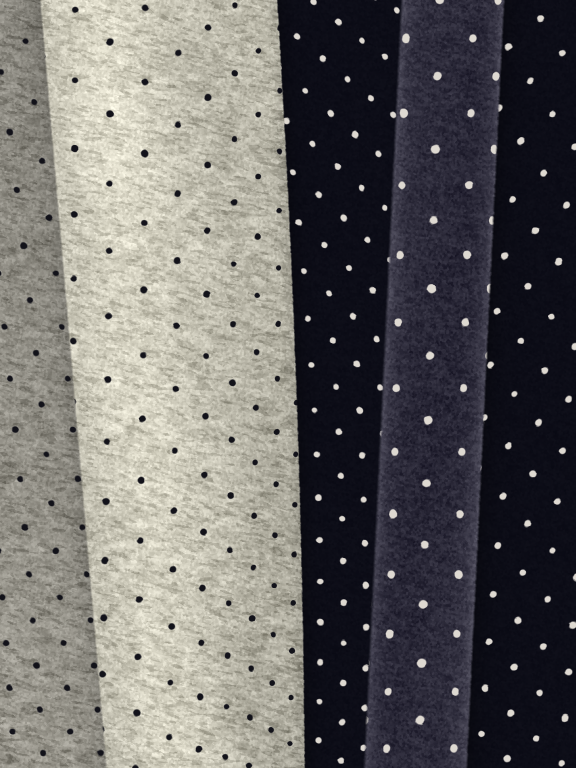
Write a Shadertoy shader that draws this texture.

```glsl
// Hanging folds of dotted velour: heathered grey cloth beside dark navy cloth.
// Each fold has its own curved dot lattice, tightening downwards; blended
// cellular noise makes the heather, the pile and the fold edges.

float hash(vec2 p) {
    p = fract(p * vec2(0.1031, 0.1137));
    p += dot(p, p.yx + 33.33);
    return fract((p.x + p.y) * p.x * 17.31);
}

// Cellular noise: random cell values blended by closeness to each cell point
float cells(vec2 p) {
    vec2 base = floor(p);
    float sum = 0.0, weight = 0.0;
    for (int j = -1; j <= 1; j++)
    for (int i = -1; i <= 1; i++) {
        vec2 id = base + vec2(i, j);
        vec2 d = id + vec2(hash(id), hash(id + 71.0)) - p;
        float w = exp(-6.0 * dot(d, d));
        sum += w * hash(id + 37.0);
        weight += w;
    }
    return sum / weight;
}

// Dot lattice on one fold. d: distance from its main column, t: depth from top.
// spread bends columns, rows sets row density, phase is a cubic in the column
// number, stretch tightens the rows of outer columns
float dots(float d, float t, vec3 spread, vec2 rows, vec4 phase, float stretch, float radius) {
    float c = d * (spread.x + d * (spread.y + d * spread.z));
    float rate = spread.x + d * (2.0 * spread.y + 3.0 * d * spread.z);
    float k = floor(c + 0.5), kk = k * k;
    float v = t * (rows.x + t * rows.y) * (1.0 + stretch * kk / (1.0 + 0.05 * kk))
            - dot(phase, vec4(1.0, k, kk, kk * k));
    float n = floor(v + 0.5);
    vec2 off = vec2(2.0 * (c - k) / (spread.x + rate) * iResolution.x / iResolution.y,
                    (v - n) / (rows.x + 2.0 * rows.y * t));
    radius *= 0.9 + 0.2 * hash(vec2(k + 20.0, n + 5.0));
    float soft = 0.0007 + 0.4 / iResolution.y;
    return 1.0 - smoothstep(radius - soft, radius + soft, length(off));
}

void mainImage(out vec4 fragColor, in vec2 fragCoord) {
    vec2 uv = fragCoord / iResolution.xy;
    vec2 p = fragCoord / iResolution.y;
    float x = uv.x, t = 1.0 - uv.y;

    // Heather streaks with sparse dark fibres, and short pile
    vec2 q = vec2(p.x, p.y + 0.2 * p.x);
    float blotch = cells(q * vec2(50.0, 115.0)) - 0.5;
    float fleck = cells(q * vec2(150.0, 300.0) + 40.0) - 0.5;
    float grain = cells(p * vec2(400.0, 370.0) + 90.0) - 0.5;
    float fibre = smoothstep(0.58, 0.85, cells(q * vec2(105.0, 330.0) + 150.0));
    float heather = 0.09 * blotch + 0.08 * fleck + 0.12 * grain - 0.09 * fibre + 0.02;
    float pile = 0.4 * fleck + 0.7 * grain;
    float wobble = 0.0012 * fleck;

    // Fold boundaries, left to right
    vec4 edge = vec4(0.07 + 0.115 * t, 0.481 + t * (0.085 - 0.037 * t),
                     0.698 - 0.065 * t, 0.875 - 0.065 * t) + wobble;
    vec4 soft = vec4(0.0015, 0.001, 0.003, 0.002) + 0.5 / iResolution.x;
    vec4 cover = smoothstep(edge - soft, edge + soft, vec4(x));

    vec3 ink = vec3(0.07, 0.07, 0.1), chalk = vec3(0.87, 0.85, 0.82);

    // Grey cloth set back in shade
    vec3 color = vec3(0.55, 0.54, 0.505) * (0.96 + 0.12 * t) + heather;
    color *= 1.0 - 0.14 * exp((x - edge.x) * 35.0);
    color = mix(color, ink, dots(x + 0.0156 - t * (0.194 - 0.052 * t), t, vec3(20.0, 0.0, 0.0),
        vec2(12.0, 3.0), vec4(0.15, 0.5, 0.0, 0.0), 0.0, 0.0040 + wobble));

    // Light grey fold, brightest left of its middle
    float f = clamp((x - edge.x) / (edge.y - edge.x), 0.0, 1.0);
    float glow = 0.695 + 0.15 * exp(-pow((f - 0.3) / 0.3, 2.0))
               + 0.012 * sin(9.0 * f + 3.0 * t) + 0.01 * sin(17.0 * t - 6.0 * f);
    glow -= 0.05 * smoothstep(0.93, 1.0, f) + 0.03 * t;
    vec3 cloth = vec3(1.015, 1.0, 0.92) * glow + heather * 1.1;
    cloth = mix(cloth, ink, dots(x - 0.252 + 0.017 * t * t, t, vec3(16.8, 8.55, 47.0),
        vec2(10.1, 2.0), vec4(0.1, 0.58, 0.04, -0.0045), 0.016, 0.0044 + wobble));
    color = mix(color, cloth, cover.x);

    // Dark navy valley
    vec3 navy = vec3(0.048, 0.05, 0.09) + 0.025 * pile;
    cloth = navy * (1.0 - 0.3 * exp((edge.y - x) * 60.0));
    cloth = mix(cloth, chalk, dots(x - 0.465 - t * (0.226 - 0.14 * t), t, vec3(24.3, 13.0, 0.0),
        vec2(13.6, 3.35), vec4(0.22, 0.445, -0.02, 0.0), -0.007, 0.0041 + wobble));
    color = mix(color, cloth, cover.y);

    // Raised navy fold with a pale pile rim
    f = clamp((x - edge.z) / (edge.w - edge.z), 0.0, 1.0);
    float rim = exp(-f * 13.0) + exp((f - 1.0) * 13.0);
    cloth = vec3(0.165, 0.158, 0.218) + 0.14 * rim
          + 0.012 * sin(5.0 * t + 4.0 * f) + 0.13 * pile + 0.03 * blotch;
    cloth = mix(cloth, chalk, dots(x - 0.763 + 0.036 * t, t, vec3(15.5, -10.0, 500.0),
        vec2(9.9, 1.95), vec4(0.0, 0.5, 0.0, 0.0), 0.0, 0.0056 + wobble));
    color = mix(color, cloth, cover.z);

    // Dark navy cloth on the right, its columns slanting
    cloth = navy * (1.0 - 0.3 * exp((edge.w - x) * 45.0));
    cloth = mix(cloth, chalk, dots(x - 0.944 + t * (0.226 - 0.066 * t), t, vec3(21.0, 0.0, 0.0),
        vec2(12.0, 2.6), vec4(0.29, 0.55, 0.0, 0.0), 0.0, 0.0044 + wobble));
    color = mix(color, cloth, cover.w);

    fragColor = vec4(clamp(color, 0.0, 1.0), 1.0);
}
```
